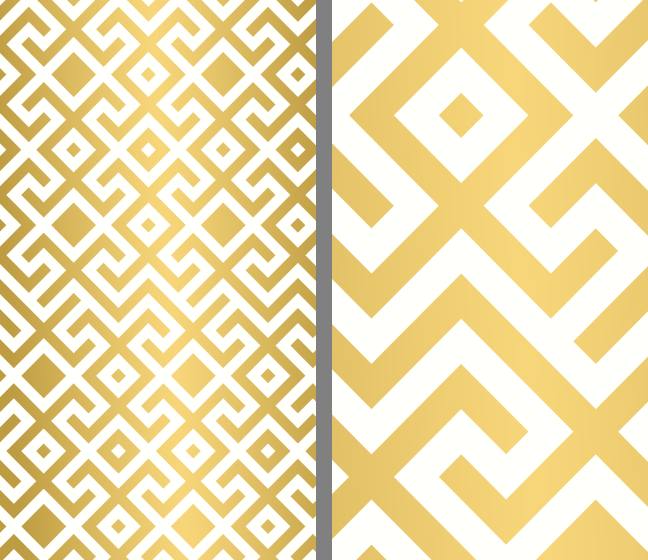
Left: the whole. Right: its middle third, enlarged.
This pattern is drawn by a Shadertoy shader. Its source:

```glsl
// Diagonal gold fretwork: solid, pierced and ringed diamonds linked by interlocking hooks on white.

const vec2 UNIT = vec2(0.0267, 0.0269);    // cell diagonals, in canvas heights
const vec2 ORIGIN = vec2(0.1315, 0.4635);  // a ring center on the shift line
const float BLOCK = 5.0;                   // cells between motif centers
const float ROW_SHIFT = 2.0;               // sideways step of the lower half
const vec3 WHITE = vec3(1.0, 1.0, 0.99);
const vec3 BRIGHT_GOLD = vec3(0.97, 0.84, 0.48);
const vec3 DARK_GOLD = vec3(0.74, 0.61, 0.26);

// Mirror a position into one quarter of the repeat
vec2 foldRepeat(vec2 p, float size) {
    return abs(mod(p + size, 2.0 * size) - size);
}

// One J-shaped arm of a hook block
bool hookArm(vec2 h) {
    return (h.x == -2.0 && h.y <= 1.0) || (h.y == 1.0 && h.x <= 0.0);
}

// 1 for a gold cell, 0 for a white one
float goldCell(vec2 cell) {
    vec2 p = 0.5 * vec2(cell.x + cell.y, cell.x - cell.y);
    if (p.y < 0.0) p.x += ROW_SHIFT;
    p = foldRepeat(p + vec2(0.0, BLOCK), BLOCK);

    float along = p.x + p.y;
    float across = p.x - p.y;
    float ring = BLOCK - abs(across);
    bool gold;
    if (along <= 2.0) gold = along <= 1.0;                       // solid diamond
    else if (along >= 8.0) gold = along == 9.0;                  // pierced diamond
    else if (ring <= 2.0) gold = ring != 1.0;                    // ringed diamond
    else {
        vec2 h = vec2(along - BLOCK, across);
        gold = hookArm(h) || hookArm(-h);                        // paired hooks
    }
    return gold ? 1.0 : 0.0;
}

// Blend the four nearest cells across an edge of the given width
float goldCoverage(vec2 q, float edge) {
    vec2 base = floor(q);
    vec2 w = clamp((q - base - 0.5) / edge + 0.5, 0.0, 1.0);
    float near = mix(goldCell(base), goldCell(base + vec2(1.0, 0.0)), w.x);
    float far = mix(goldCell(base + vec2(0.0, 1.0)), goldCell(base + 1.0), w.x);
    return mix(near, far, w.y);
}

// Metallic sheen fading from a slightly slanted bright band
vec3 goldSheen(vec2 uv) {
    float center = mix(0.59, 0.48, uv.y);
    float fade = clamp(abs(uv.x - center) / 0.52, 0.0, 1.0);
    return mix(BRIGHT_GOLD, DARK_GOLD, pow(fade, 1.15));
}

void mainImage(out vec4 fragColor, in vec2 fragCoord) {
    vec2 p = (fragCoord / iResolution.y - ORIGIN) / UNIT;
    vec2 diagonal = vec2(p.x + p.y, p.x - p.y);
    float edge = min(1.0, 1.414 / (UNIT.x * iResolution.y));

    float gold = goldCoverage(diagonal, edge);
    vec3 color = mix(WHITE, goldSheen(fragCoord / iResolution.xy), gold);
    fragColor = vec4(color, 1.0);
}
```
